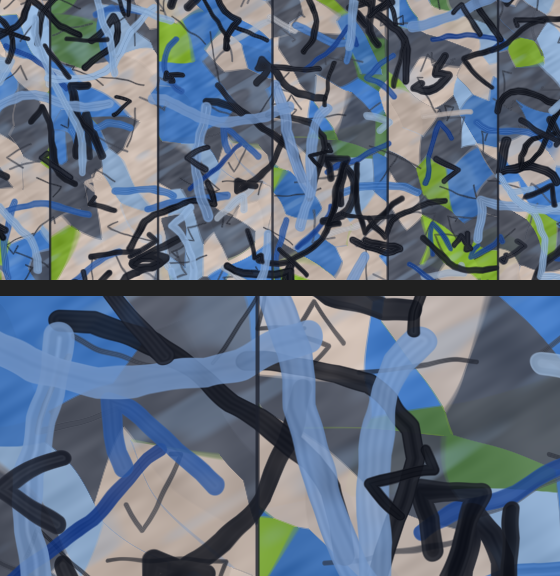
Top: the whole. Bottom: its middle third, enlarged.
Give the GLSL for this pattern, as a WebGL 2 fragment shader.

```glsl
#version 300 es
precision highp float;

uniform vec2 u_resolution;
out vec4 fragColor;

const vec3 CREAM = vec3(0.77, 0.71, 0.67);
const vec3 SLATE = vec3(0.31, 0.33, 0.38);
const vec3 BLUE = vec3(0.25, 0.45, 0.72);
const vec3 PALE_BLUE = vec3(0.56, 0.68, 0.82);
const vec3 DEEP_BLUE = vec3(0.08, 0.21, 0.50);
const vec3 LIME = vec3(0.50, 0.66, 0.20);
const vec3 MOSS = vec3(0.34, 0.49, 0.31);
const vec3 INK = vec3(0.08, 0.09, 0.12);

struct Brush {
    float cell, reach, halfWidth, bend, kink, keep, opacity;
    vec3 colourA, colourB;
};

vec2 hash2(vec2 p) {
    vec3 q = fract(p.xyx * vec3(0.1031, 0.1030, 0.0973));
    q += dot(q, q.yzx + 33.33);
    return fract((q.xx + q.yz) * q.zy);
}

float noise(vec2 p) {
    vec2 i = floor(p), f = fract(p);
    f = f * f * (3.0 - 2.0 * f);
    float low = mix(hash2(i).x, hash2(i + vec2(1, 0)).x, f.x);
    float high = mix(hash2(i + vec2(0, 1)).x, hash2(i + 1.0).x, f.x);
    return mix(low, high, f.y);
}

vec2 wobble(vec2 p, float scale) {
    return vec2(noise(p * scale), noise(p * scale + 47.3)) - 0.5;
}

float segmentDistance(vec2 p, vec2 a, vec2 b) {
    vec2 ab = b - a;
    return length(p - a - ab * clamp(dot(p - a, ab) / dot(ab, ab), 0.0, 1.0));
}

// Flat paint areas: rgb and coverage chosen from a cell's random pair
vec4 patchPaint(vec2 h, float keep) {
    vec3 c = CREAM;
    c = mix(c, SLATE, step(0.31, h.x));
    c = mix(c, BLUE, step(0.62, h.x));
    c = mix(c, LIME, step(0.78, h.x));
    c = mix(c, MOSS, step(0.87, h.x));
    c = mix(c, PALE_BLUE, step(0.91, h.x));
    return vec4(c * (0.93 + 0.14 * h.y), step(h.y, keep));
}

vec4 patches(vec2 p, float cell, float keep, float seed, float pixel) {
    vec2 q = p / cell, base = floor(q);
    vec2 nearest = vec2(9.0), nearId = base, nextId = base;
    for (int y = -1; y <= 1; y++)
    for (int x = -1; x <= 1; x++) {
        vec2 id = base + vec2(x, y);
        float d = length(q - id - hash2(id + seed));
        if (d < nearest.x) {
            nearest = vec2(d, nearest.x);
            nextId = nearId;
            nearId = id;
        } else if (d < nearest.y) {
            nearest.y = d;
            nextId = id;
        }
    }
    float edge = smoothstep(0.0, 2.0 * pixel / cell, nearest.y - nearest.x);
    vec4 here = patchPaint(hash2(nearId + seed + 71.7), keep);
    vec4 beside = patchPaint(hash2(nextId + seed + 71.7), keep);
    return mix(beside, here, 0.5 + 0.5 * edge);
}

// Each grid cell starts one wandering stroke, bent smoothly with rare sharp kinks
vec3 paintStrokes(vec3 colour, vec2 p, Brush b, float seed, float pixel) {
    const int STEPS = 12;
    vec2 base = floor(p / b.cell);
    for (int y = -2; y <= 2; y++)
    for (int x = -2; x <= 2; x++) {
        vec2 id = base + vec2(x, y);
        vec2 h = hash2(id + seed), tone = hash2(id + seed + 19.1);
        vec2 a = (id + h) * b.cell;
        if (tone.x > b.keep || length(p - a) > b.reach + 2.0 * b.halfWidth) continue;
        float heading = 1.57 + (tone.y - 0.5) * 4.4, turn = 0.0, d = 9.0;
        float stride = b.reach * (0.6 + 0.4 * h.x) / float(STEPS);
        for (int i = 0; i < STEPS; i++) {
            vec2 r = hash2(id + seed + 5.3 * float(i + 1));
            turn = mix(turn, (r.x - 0.5) * 2.0 * b.bend, 0.45);
            heading += turn + step(1.0 - b.kink, r.y) * sign(r.x - 0.5) * 1.9;
            vec2 next = a + stride * vec2(cos(heading), sin(heading));
            d = min(d, segmentDistance(p, a, next));
            a = next;
        }
        float width = b.halfWidth * (0.75 + 0.5 * h.y);
        float bristle = noise(vec2(d / width * 4.0, h.x * 90.0)) - 0.5;
        float dry = 0.82 + 0.18 * noise(p * 34.0 + seed);
        float cover = 1.0 - smoothstep(-pixel, pixel, d - width);
        vec3 paint = mix(b.colourA, b.colourB, h.y) + 0.09 * bristle;
        colour = mix(colour, paint, cover * b.opacity * dry);
    }
    return colour;
}

void main() {
    vec2 p = gl_FragCoord.xy / u_resolution.y;
    float pixel = 1.0 / u_resolution.y;

    // Upright panels with unequal widths
    float along = (p.x - 0.2) / 0.39, seam = round(along);
    float fromSeam = along - seam - 0.16 * (hash2(vec2(seam, 8.0)).x - 0.5);
    float panel = seam + step(0.0, fromSeam);

    // Colour areas, broken at the seams, with streaky brushwork
    vec2 q = p + 0.07 * wobble(p, 7.0);
    vec3 colour = patches(q, 0.19, 1.0, 13.0 + panel * 17.0, pixel).rgb;
    vec4 accent = patches(q.yx + 0.3 * q, 0.12, 0.42, 31.0 + panel * 11.0, pixel);
    colour = mix(colour, accent.rgb, accent.a * 0.94);
    vec2 grain = vec2(p.x + 0.6 * p.y, p.y - 0.6 * p.x);
    float streak = noise(grain * vec2(14.0, 75.0)) + noise(p * 23.0) - 1.0;
    colour += 0.07 * streak;
    colour = mix(colour, PALE_BLUE, 0.3 * smoothstep(0.62, 0.9, noise(grain * vec2(9.0, 28.0))));

    // Strokes from the undercoat to the top
    vec2 s = p + 4.0 + 0.007 * wobble(p, 28.0);
    Brush scratch = Brush(0.13, 0.20, 0.003, 0.15, 0.08, 0.7, 0.75, INK, SLATE);
    Brush cream = Brush(0.24, 0.17, 0.011, 0.12, 0.04, 0.55, 0.85, CREAM, PALE_BLUE);
    Brush blue = Brush(0.24, 0.30, 0.011, 0.35, 0.06, 0.65, 0.92, DEEP_BLUE, BLUE);
    Brush ink = Brush(0.25, 0.48, 0.0125, 0.65, 0.11, 0.95, 1.0, INK, INK * 1.3);
    Brush pale = Brush(0.36, 0.60, 0.016, 0.60, 0.06, 0.75, 0.93, PALE_BLUE, vec3(0.42, 0.55, 0.74));
    Brush dash = Brush(0.22, 0.20, 0.009, 0.10, 0.09, 0.5, 1.0, INK, INK * 1.5);
    colour = paintStrokes(colour, s, scratch, 3.0, pixel);
    colour = paintStrokes(colour, s, cream, 101.0, pixel);
    colour = paintStrokes(colour, s, blue, 207.0, pixel);
    colour = paintStrokes(colour, s, ink, 311.0, pixel);
    colour = paintStrokes(colour, s, pale, 419.0, pixel);
    colour = paintStrokes(colour, s, dash, 523.0, pixel);

    // Dark joints between panels
    float joint = 1.0 - smoothstep(0.0015, 0.0015 + 1.5 * pixel, abs(fromSeam) * 0.39);
    colour = mix(colour, INK * 1.4, 0.8 * joint);
    fragColor = vec4(clamp(colour, 0.0, 1.0), 1.0);
}
```
